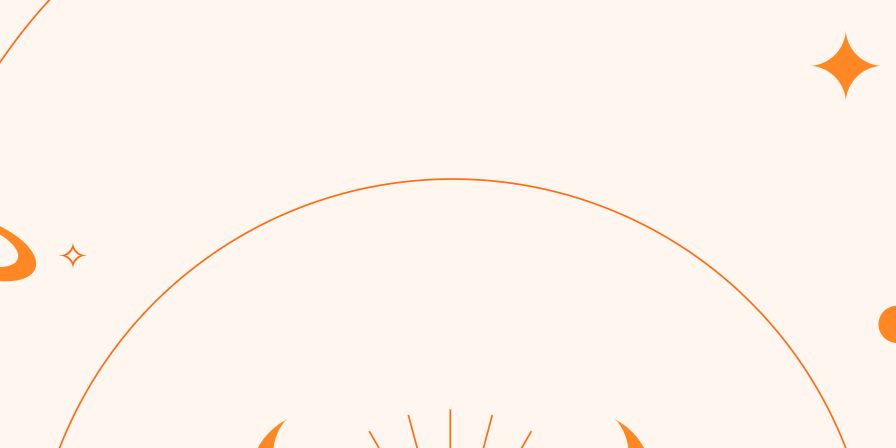
Reproduce this background procedurally as a Shadertoy shader.

```glsl
// Celestial line art on a warm cream ground: fine arcs, sparkles, a planet ring,
// a dot, a fan of rays and two mirrored crescents. Every shape is a signed
// distance in units of the canvas height, with edges smoothed over one pixel.

const vec3 CREAM  = vec3(1.0, 0.97, 0.937);
const vec3 ORANGE = vec3(1.0, 0.53, 0.14);
const vec3 STROKE = vec3(1.0, 0.42, 0.08);
const float LINE_HALF = 0.0019;

const vec2 ARC_CENTER = vec2(1.0104, -0.3411);
const float ARC_RADIUS = 0.9414;
const vec2 OUTER_ARC_CENTER = vec2(1.0104, 0.1745);
const float OUTER_ARC_RADIUS = 1.2214;
const float OUTER_ARC_END = 0.2;

const vec2 STAR_POS = vec2(1.888, 0.853);
const float STAR_SIZE = 0.0768;
const vec2 SPARK_POS = vec2(0.1628, 0.4297);
const float SPARK_SIZE = 0.0290;
const float SPARK_LINE = 0.0042;
const vec2 DOT_POS = vec2(2.0026, 0.276);
const float DOT_RADIUS = 0.0417;

const vec2 RING_POS = vec2(-0.051, 0.4479);
const vec2 RING_AXIS = vec2(0.94, -0.34);
const vec2 RING_OUTER = vec2(0.138, 0.0633);
const vec2 RING_INNER = vec2(0.0938, 0.0411);
const float RING_HOLE_SHIFT = 0.0065;

const vec2 RAY_CENTER = vec2(1.0052, -0.276);
const float RAY_STEP = radians(15.0);
const float RAY_START = 0.2;
const float RAY_END = 0.362;

const float MOON_MIRROR_X = 1.0065;
const vec2 MOON_CENTER = vec2(0.2977, -0.0708);
const float MOON_RADIUS = 0.151;
const vec2 SHADOW_CENTER = vec2(0.2794, -0.0135);
const float SHADOW_RADIUS = 0.1172;

float circle(vec2 p, float radius) {
    return length(p) - radius;
}

// Approximate distance to an axis-aligned ellipse
float ellipse(vec2 p, vec2 radii) {
    float k = length(p / radii);
    return k * (k - 1.0) / max(length(p / (radii * radii)), 1e-4);
}

// Four-pointed star bounded by concave circular arcs
float sparkle(vec2 p, float size) {
    const float SPREAD = 1.1;
    p = abs(p);
    float arcRadius = size * length(vec2(SPREAD, SPREAD - 1.0));
    float concave = arcRadius - length(p - SPREAD * size);
    return max(concave, (p.x + p.y - size) * 0.7071);
}

float planetRing(vec2 p) {
    vec2 q = vec2(dot(p, RING_AXIS), dot(p, vec2(-RING_AXIS.y, RING_AXIS.x)));
    float hole = ellipse(q - vec2(0.0, RING_HOLE_SHIFT), RING_INNER);
    return max(ellipse(q, RING_OUTER), -hole);
}

// Evenly spaced radial strokes, folded into a single sector
float rays(vec2 p) {
    float angle = atan(p.x, p.y);
    angle -= RAY_STEP * round(angle / RAY_STEP);
    vec2 q = length(p) * vec2(sin(angle), cos(angle));
    return max(abs(q.x) - LINE_HALF, max(q.y - RAY_END, RAY_START - q.y));
}

float crescents(vec2 p) {
    p.x = abs(p.x - MOON_MIRROR_X);
    return max(circle(p - MOON_CENTER, MOON_RADIUS),
               -circle(p - SHADOW_CENTER, SHADOW_RADIUS));
}

float coverage(float d, float pixel) {
    return clamp(0.5 - d / pixel, 0.0, 1.0);
}

void mainImage(out vec4 fragColor, in vec2 fragCoord) {
    float pixel = 1.0 / iResolution.y;
    vec2 p = fragCoord * pixel;

    // Solid shapes
    float solid = sparkle(p - STAR_POS, STAR_SIZE);
    solid = min(solid, circle(p - DOT_POS, DOT_RADIUS));
    solid = min(solid, planetRing(p - RING_POS));
    solid = min(solid, crescents(p));

    // Fine strokes
    float outerArc = abs(circle(p - OUTER_ARC_CENTER, OUTER_ARC_RADIUS)) - LINE_HALF;
    float spark = sparkle(p - SPARK_POS, SPARK_SIZE);
    float stroke = abs(circle(p - ARC_CENTER, ARC_RADIUS)) - LINE_HALF;
    stroke = min(stroke, max(outerArc, p.x - OUTER_ARC_END));
    stroke = min(stroke, max(spark, -spark - SPARK_LINE));
    stroke = min(stroke, rays(p - RAY_CENTER));

    vec3 color = mix(CREAM, ORANGE, coverage(solid, pixel));
    color = mix(color, STROKE, coverage(stroke, pixel));
    fragColor = vec4(color, 1.0);
}
```
